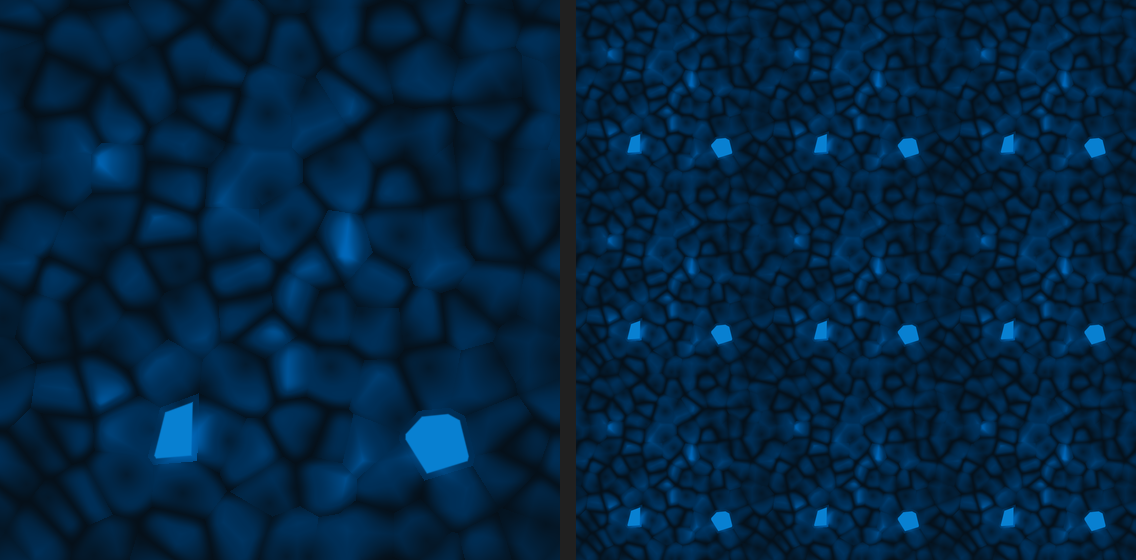
Left, the tile; right, the same tile 3 across and 3 down.
Give the GLSL for this texture, as a Shadertoy shader.

```glsl
// Tiling deep blue cells with soft dark creases, bright ridges and two glowing facets.
#define CELLS 11.0        // creased cells per side
#define RIDGE_CELLS 9.0   // ridge cells per side
#define CLOUDS 4.0        // broad light patches per side
#define CREASE_DEPTH 0.9
#define CREASE_SHARP 34.0
#define RIDGE_GAIN 0.7
#define FACET_INSET 0.1
#define NIGHT vec3(0.02, 0.06, 0.095)
#define DEEP vec3(0.0, 0.18, 0.335)
#define BRIGHT vec3(0.0, 0.40, 0.72)
#define FACET vec3(0.03, 0.50, 0.82)

float hash(vec2 p) {
    return fract(sin(dot(p, vec2(127.1, 311.7))) * 43758.5);
}

// Whole-number wrap; the half step keeps rounding errors away from the seam.
vec2 wrap(vec2 cell, float period) {
    return floor(mod(cell + 0.5, period));
}

vec2 seedOf(vec2 cell, float period) {
    vec2 id = wrap(cell, period);
    return cell + vec2(hash(id + period), hash(id + period + 37.3));
}

float toneOf(vec2 cell) {
    return hash(wrap(cell, CELLS) + 71.9);
}

// 1 for the two glowing cells, otherwise 0.
float litOf(vec2 cell) {
    vec2 id = wrap(cell, CELLS);
    return float(id == vec2(8.0, 2.0) || id == vec2(3.0, 2.0));
}

// Soft halo that ends one cell away from a seed.
float halo(float distance) {
    float t = max(0.0, 1.0 - distance * distance);
    return t * t;
}

float wrapNoise(vec2 p, float period) {
    vec2 i = floor(p), f = fract(p);
    f = f * f * (3.0 - 2.0 * f);
    vec2 a = wrap(i, period), b = wrap(i + 1.0, period);
    return mix(mix(hash(a), hash(vec2(b.x, a.y)), f.x),
               mix(hash(vec2(a.x, b.y)), hash(b), f.x), f.y);
}

// Distance to the nearest seed; also returns the index of its cell.
float nearestSeed(vec2 p, float period, out vec2 nearest) {
    float best = 9.0;
    nearest = floor(p);
    for (int y = -2; y <= 2; y++)
    for (int x = -2; x <= 2; x++) {
        vec2 cell = floor(p) + vec2(x, y);
        float d = length(seedOf(cell, period) - p);
        if (d < best) {
            best = d;
            nearest = cell;
        }
    }
    return best;
}

void mainImage(out vec4 fragColor, in vec2 fragCoord) {
    vec2 uv = fragCoord / iResolution.xy;
    vec2 p = uv * CELLS;

    // Own cell
    vec2 own;
    float ownDistance = nearestSeed(p, CELLS, own);
    vec2 toOwn = seedOf(own, CELLS) - p;
    float tone = toneOf(own), lit = litOf(own);

    // Creases: cells of similar tone merge, others part with a dark valley
    float crease = 1.0, border = 9.0, glow = lit * halo(ownDistance);
    for (int y = -2; y <= 2; y++)
    for (int x = -2; x <= 2; x++) {
        if (x == 0 && y == 0) continue;
        vec2 cell = own + vec2(x, y);
        vec2 toOther = seedOf(cell, CELLS) - p;
        float d = dot(0.5 * (toOwn + toOther), normalize(toOther - toOwn));
        float otherLit = litOf(cell);
        float depth = smoothstep(0.02, 0.5, abs(tone - toneOf(cell)));
        depth *= CREASE_DEPTH * (1.0 - max(lit, otherLit));
        float valley = 0.6 * exp(-CREASE_SHARP * d * d) + 0.4 * exp(-7.0 * d);
        crease *= 1.0 - depth * valley;
        border = min(border, d);
        glow += otherLit * halo(length(toOther));
    }

    // Ridges: far from all seeds of a second layer
    vec2 unused;
    float ridge = nearestSeed(uv * RIDGE_CELLS + 0.37, RIDGE_CELLS, unused);
    float body = 0.42 + 1.75 * ridge;
    body += RIDGE_GAIN * smoothstep(0.75, 1.1, ridge);

    // Broad light and dark patches
    float cloud = 0.7 * wrapNoise(uv * CLOUDS, CLOUDS)
                + 0.3 * wrapNoise(uv * CLOUDS * 2.0, CLOUDS * 2.0);
    float light = crease * body * mix(0.5, 1.4, cloud);
    light *= mix(0.86, 1.12, mix(tone, 0.5, lit));
    light += 0.9 * glow;

    // Colour ramp
    vec3 color = mix(NIGHT, DEEP, min(light, 1.0));
    color = mix(color, BRIGHT, smoothstep(1.0, 2.5, light));
    color = mix(color, FACET, lit * smoothstep(FACET_INSET, FACET_INSET + 0.04, border));
    fragColor = vec4(color, 1.0);
}
```
